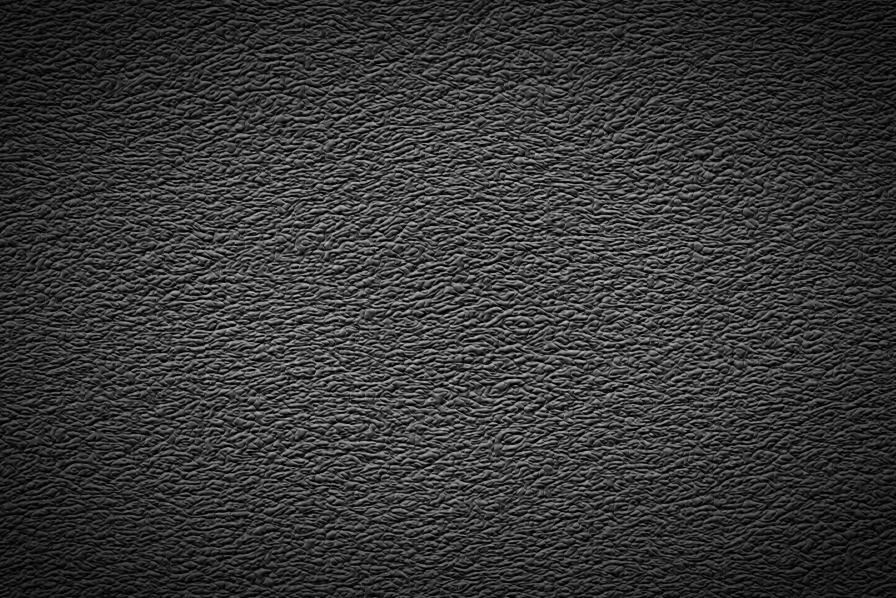
Write a Shadertoy shader that draws this texture.

```glsl
const float MID_GREY = 0.272;
const float CONTRAST = 1.15;
const float HIGHLIGHT = 0.22;
const float RELIEF_GAIN = 2.9;
const float LIGHT_STEP = 0.0015;
const vec2 LIGHT_DIR = vec2(-0.25, 1.0);

const vec2 FINE_SCALE = vec2(60.0, 118.0);
const vec2 COARSE_SCALE = vec2(27.0, 74.0);
const vec2 FOLD_SCALE = vec2(8.0, 38.0);
const float FINE_DEPTH = 0.55;
const float COARSE_DEPTH = 0.65;
const float FOLD_DEPTH = 0.35;
const float CREASE_WIDTH = 0.14;

const float MEAN_SLOPE = 0.05;
const float FOLD_SLOPE = 0.36;
const float FLOW_AMOUNT = 0.030;
const float JITTER_AMOUNT = 0.003;
const float MOTTLE = 0.08;
const vec2 GRAIN_SCALE = vec2(140.0, 175.0);
const float GRAIN = 0.75;

const float VIGNETTE_START = 0.35;
const float VIGNETTE_END = 1.45;
const float VIGNETTE_DEPTH = 0.72;
const int SAMPLES = 2;
const float SAMPLE_SPREAD = 0.75;

// Random unit gradient for a lattice point
vec2 gradientAt(vec2 cell) {
    uvec2 k = uvec2(ivec2(cell) + 4096);
    uint h = k.x * 1597334677u ^ k.y * 3812015801u;
    h = (h ^ (h >> 15)) * 2246822519u;
    h ^= h >> 13;
    float angle = float(h & 65535u) / 65536.0 * 6.2831853;
    return vec2(cos(angle), sin(angle));
}

float gradientNoise(vec2 p) {
    vec2 i = floor(p), f = p - i;
    vec2 u = f * f * f * (f * (f * 6.0 - 15.0) + 10.0);
    vec2 e = vec2(1.0, 0.0);
    float a = dot(gradientAt(i), f);
    float b = dot(gradientAt(i + e.xy), f - e.xy);
    float c = dot(gradientAt(i + e.yx), f - e.yx);
    float d = dot(gradientAt(i + e.xx), f - e.xx);
    return mix(mix(a, b, u.x), mix(c, d, u.x), u.y);
}

// Sharp valleys with rounded tops, along the zero lines of the noise
float creased(vec2 p, float width) {
    return 1.0 - exp(-abs(gradientNoise(p)) / width);
}

// Bends the grain so that wrinkles drift up and down
vec2 flow(vec2 p) {
    float bend = FLOW_AMOUNT * gradientNoise(p * vec2(3.0, 4.0) + 7.3);
    float jitter = JITTER_AMOUNT * gradientNoise(p * vec2(27.0, 35.0) + 31.7);
    return vec2(p.x + jitter, p.y - MEAN_SLOPE * p.x + bend + jitter);
}

float leatherHeight(vec2 p) {
    vec2 q = flow(p);
    vec2 fold = vec2(q.x, q.y - FOLD_SLOPE * q.x);
    return FINE_DEPTH * creased(q * FINE_SCALE + 11.4, CREASE_WIDTH)
         + COARSE_DEPTH * creased(q * COARSE_SCALE + 53.8, CREASE_WIDTH)
         + FOLD_DEPTH * creased(fold * FOLD_SCALE + 91.2, CREASE_WIDTH * 0.6);
}

float leatherTone(vec2 p) {
    // Light from above brightens slopes that face up
    vec2 s = LIGHT_DIR * LIGHT_STEP;
    float slope = leatherHeight(p - s) - leatherHeight(p + s);
    float lit = tanh(RELIEF_GAIN * slope);
    float grain = GRAIN * gradientNoise(p * GRAIN_SCALE);
    float mottle = MOTTLE * gradientNoise(vec2(p.x, p.y - FOLD_SLOPE * p.x) * vec2(3.0, 8.0));
    return MID_GREY * max(1.0 + CONTRAST * lit + HIGHLIGHT * lit * lit + grain + mottle, 0.05);
}

void mainImage(out vec4 fragColor, in vec2 fragCoord) {
    // Supersampled surface
    float tone = 0.0;
    for (int y = 0; y < SAMPLES; y++) {
        for (int x = 0; x < SAMPLES; x++) {
            vec2 offset = (vec2(x, y) + 0.5) / float(SAMPLES) - 0.5;
            tone += leatherTone((fragCoord + offset * SAMPLE_SPREAD) / iResolution.y);
        }
    }
    tone /= float(SAMPLES * SAMPLES);

    // Dark corners
    float edge = length(fragCoord / iResolution.xy * 2.0 - 1.0);
    tone *= 1.0 - VIGNETTE_DEPTH * smoothstep(VIGNETTE_START, VIGNETTE_END, edge);

    fragColor = vec4(vec3(clamp(tone, 0.0, 1.0)), 1.0);
}
```
